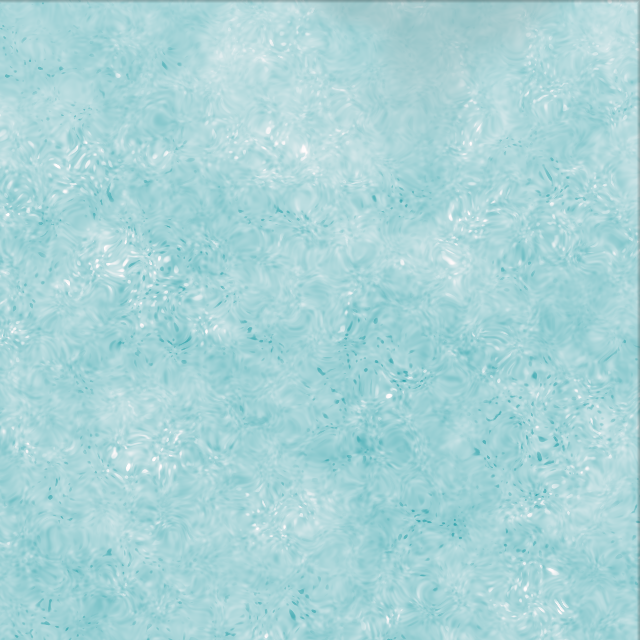
Write a WebGL 1 fragment shader that draws this texture.

```glsl
precision highp float;
uniform vec2 u_resolution;

vec3 hash3(vec2 cell) {
  vec3 q = fract(cell.xyx * vec3(0.1031, 0.1030, 0.0973));
  q += dot(q, q.yzx + 33.33);
  return fract((q.xxy + q.yzz) * q.zyx);
}

// Cellular noise: one soft blob of random sign and strength per cell
float blobs(vec2 p) {
  vec2 cell = floor(p);
  float sum = 0.0;
  for (int y = -1; y <= 1; y++) {
    for (int x = -1; x <= 1; x++) {
      vec2 neighbour = cell + vec2(float(x), float(y));
      vec3 rnd = hash3(neighbour + 71.0);
      vec2 offset = neighbour + rnd.xy - p;
      float falloff = max(0.0, 1.0 - dot(offset, offset));
      sum += (rnd.z * 2.0 - 1.0) * falloff * falloff;
    }
  }
  return sum;
}

vec2 warp(vec2 p) {
  return vec2(blobs(p + 13.7), blobs(p + 57.3));
}

// Layered washes from broad patches down to small mottling
float clouds(vec2 p) {
  float sum = 0.0;
  float amplitude = 0.052;
  mat2 turn = mat2(0.8, 0.6, -0.6, 0.8);
  p *= 3.2;
  for (int i = 0; i < 5; i++) {
    sum += amplitude * blobs(p + 5.3);
    p = turn * p * 2.07 + 19.1;
    amplitude *= 0.9;
  }
  return sum;
}

void main() {
  vec2 uv = gl_FragCoord.xy / u_resolution;
  vec2 p = gl_FragCoord.xy / u_resolution.y;
  vec2 washed = p + 0.035 * warp(p * 6.0) + 0.008 * warp(p * 24.0);
  vec2 brushed = p + 0.011 * warp(p * 32.0);
  float calmTop = smoothstep(0.7, 1.0, uv.y);

  // Broad washes, slightly paler towards the upper right
  float wash = clouds(washed) + 0.03 * (uv.x * 0.5 + uv.y - 0.75);

  // Fine grain, rougher in some patches than in others
  float patchiness = blobs(washed * 11.0 + 31.0) + 0.6 * blobs(washed * 27.0 + 83.0);
  float roughness = mix(0.65, 1.25, smoothstep(-0.6, 0.8, patchiness));
  roughness *= 1.0 - 0.4 * calmTop;
  float grain = blobs(brushed * vec2(175.0, 195.0) + 3.0);
  float tone = wash + roughness * (0.045 * blobs(brushed * 105.0 + 41.0) + 0.075 * grain);

  // White flecks cluster on pale patches, teal flecks on deep ones
  float pale = smoothstep(-0.1, 0.9, patchiness + wash * 5.0);
  float deep = smoothstep(0.0, 0.9, blobs(washed * 13.0 + 67.0) - wash * 6.0);
  float fleck = blobs(brushed * 180.0 + 127.0);
  tone += 0.27 * (1.0 - 0.5 * calmTop) * pale * smoothstep(0.3, 1.15, fleck);
  tone -= 0.24 * (0.15 + deep) * smoothstep(0.45, 1.15, -fleck);

  vec3 colour = vec3(0.667, 0.839, 0.853) + tone * vec3(1.0, 0.41, 0.37);

  // Faint grey smudges near the top
  float smudge = calmTop * smoothstep(0.1, 0.9, blobs(washed * 7.0 + 43.0));
  colour = mix(colour, vec3(0.55, 0.71, 0.72), 0.45 * smudge);

  // Thin shaded rim along the top and right
  float rim = smoothstep(0.994, 1.0, max(uv.x, uv.y));
  colour *= 1.0 - 0.22 * rim;

  gl_FragColor = vec4(clamp(colour, 0.0, 1.0), 1.0);
}
```
